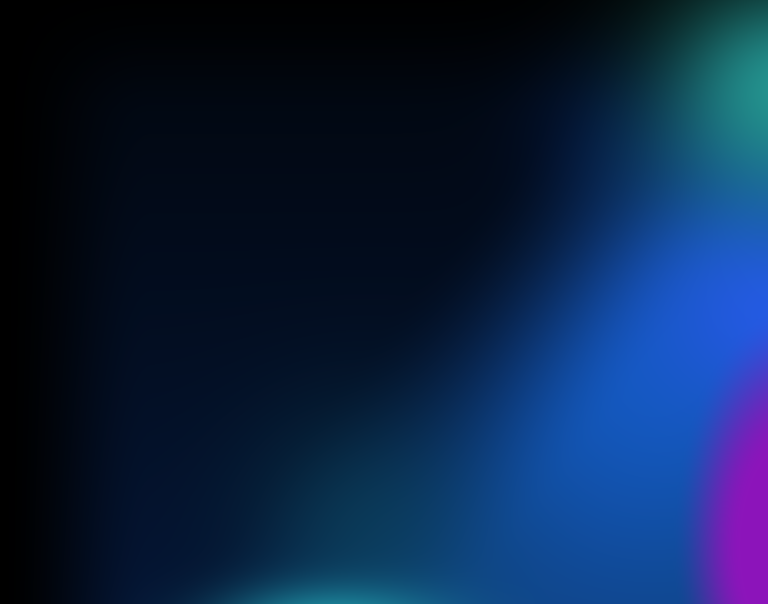
Give the GLSL for this background, as a WebGL 2 fragment shader.

```glsl
#version 300 es
precision highp float;
// Soft aurora of blue, teal and violet light rising out of black.
// A dark vertical gradient is overlaid with a diagonal blue sweep,
// then with elliptical Gaussian glows mixed in from back to front.

uniform vec2 u_resolution;
out vec4 outColor;

// Elliptical falloff: 1 at the center, 1/e at the given radii.
float glow(vec2 p, vec2 center, vec2 radii) {
    vec2 q = (p - center) / radii;
    return exp(-dot(q, q));
}

void main() {
    // Height of the canvas is one unit.
    vec2 p = gl_FragCoord.xy / u_resolution.y;
    p.x *= 1.2745 * u_resolution.y / u_resolution.x;

    // Night gradient, darkest at the top
    vec3 color = mix(vec3(0.016, 0.08, 0.2), vec3(0.003, 0.02, 0.045), p.y);
    color *= 1.0 - smoothstep(0.8, 1.04, p.y);
    color += vec3(0.002, 0.03, 0.11) * glow(p, vec2(1.0, 0.78), vec2(0.13, 0.14));

    // Diagonal blue sweep, richest near its core
    float across = dot(p - vec2(0.93, 0.6), vec2(0.786, -0.618));
    float sweep = smoothstep(-0.15, 0.25, across);
    sweep *= 1.0 - smoothstep(0.74, 1.0, p.y);
    float core = glow(p, vec2(1.08, 0.37), vec2(0.35));
    vec3 blue = mix(vec3(0.055, 0.25, 0.49), vec3(0.075, 0.345, 0.74), core);
    color = mix(color, blue, sweep);

    // Teal haze and the bright pool below it
    float haze = glow(p, vec2(0.606, 0.12), vec2(0.19, 0.2));
    color = mix(color, vec3(0.045, 0.27, 0.36), 0.6 * haze);
    float pool = glow(p, vec2(0.556, -0.038), vec2(0.18, 0.063));
    color = mix(color, vec3(0.13, 0.6, 0.66), pool);

    // Bright blue and teal lights on the right edge
    float azure = glow(p, vec2(1.287, 0.485), vec2(0.2, 0.17));
    color = mix(color, vec3(0.14, 0.35, 0.89), azure);
    float teal = glow(p, vec2(1.309, 0.85), vec2(0.204, 0.18));
    color = mix(color, vec3(0.14, 0.58, 0.56), teal);

    // Violet ellipse with a soft rim
    float rim = length((p - vec2(1.312, 0.095)) / vec2(0.146, 0.296));
    color = mix(color, vec3(0.55, 0.08, 0.73), 1.0 - smoothstep(0.55, 1.35, rim));

    // Fade to black on the left
    color *= smoothstep(0.0, 0.25, p.x);
    outColor = vec4(color, 1.0);
}
```
